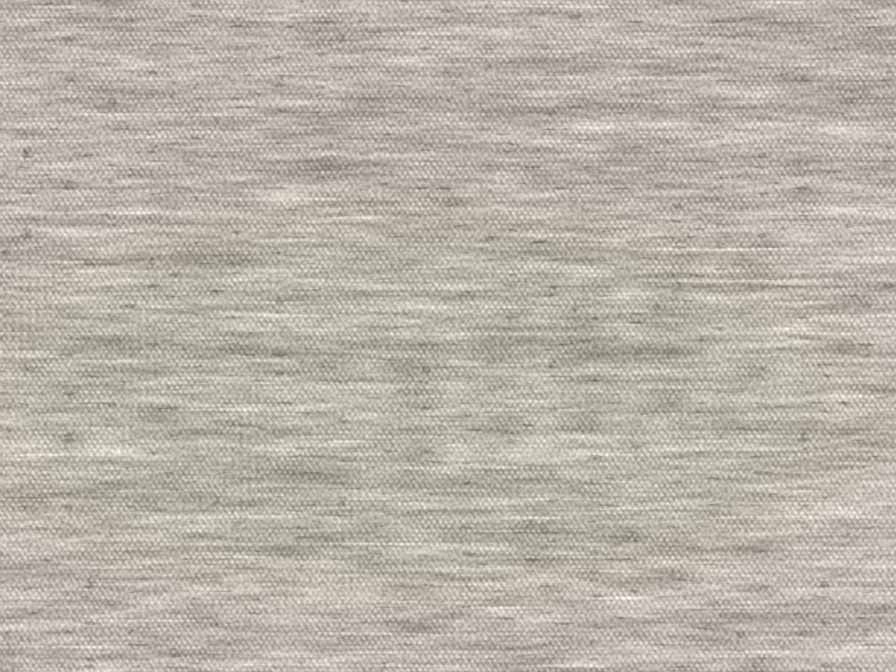
A WebGL 1 fragment shader for this texture:

```glsl
precision highp float;

uniform vec2 u_resolution;

const float PI = 3.14159265;
const float ROWS = 150.0;      // weft threads per canvas height
const float COLUMNS = 230.0;   // warp threads per canvas height

const vec3 LINEN = vec3(0.725, 0.701, 0.661);
const vec3 ROSE_TINT = vec3(0.005, -0.003, 0.001);
const vec3 SAGE_TINT = vec3(-0.007, 0.003, -0.006);

vec2 gradientAt(vec2 cell) {
  float h = fract(sin(dot(cell, vec2(127.1, 311.7))) * 43758.545);
  float angle = 2.0 * PI * h;
  return vec2(cos(angle), sin(angle));
}

// Gradient noise, roughly -0.7 to 0.7
float gradientNoise(vec2 p) {
  vec2 cell = floor(p);
  vec2 f = p - cell;
  vec2 fade = f * f * f * (f * (f * 6.0 - 15.0) + 10.0);
  vec2 e = vec2(1.0, 0.0);
  float a = dot(gradientAt(cell), f);
  float b = dot(gradientAt(cell + e.xy), f - e.xy);
  float c = dot(gradientAt(cell + e.yx), f - e.yx);
  float d = dot(gradientAt(cell + e.xx), f - e.xx);
  return mix(mix(a, b, fade.x), mix(c, d, fade.x), fade.y);
}

// Yarn colour drifting along the weft, from long bands to short fibres
float streaks(vec2 p) {
  float sum = 0.0;
  vec2 frequency = vec2(1.0, 22.0);
  float amplitude = 0.060;
  for (int i = 0; i < 4; i++) {
    sum += amplitude * gradientNoise(p * frequency + 17.3 * float(i));
    frequency *= vec2(2.5, 1.8);
    amplitude *= 1.30;
  }
  return sum;
}

// Sparse dashes where stretched noise rises above a threshold
float dashes(vec2 p, vec2 frequency, float threshold) {
  return smoothstep(threshold, threshold + 0.25, gradientNoise(p * frequency));
}

// Fine weave: two crossing diagonals of raised threads, one stronger
float weave(vec2 p) {
  float across = PI * COLUMNS * p.x;
  float along = PI * ROWS * p.y;
  float diagonals = 0.64 * cos(across + along) - 0.36 * cos(across - along);
  float gaps = cos(2.0 * along);
  float wear = 1.0 + 0.9 * gradientNoise(p * vec2(14.0, 40.0) + 2.6);
  return wear * (0.062 * diagonals - 0.022 * gaps);
}

// Soft uneven light, paler towards the sides
float lighting(vec2 uv) {
  float side = abs(uv.x - 0.48) * 2.0;
  return 0.020 * side * side - 0.007 + 0.02 * gradientNoise(uv * 2.3 + 5.0);
}

void main() {
  vec2 uv = gl_FragCoord.xy / u_resolution;
  vec2 p = gl_FragCoord.xy / u_resolution.y;

  // Threads sag very slightly
  vec2 sag = vec2(gradientNoise(p * 4.0), gradientNoise(p * 2.0 + 9.0));
  vec2 cloth = p + vec2(0.003, 0.0012) * sag;

  // Brightness of the yarn and weave
  float tone = streaks(cloth) + weave(cloth) + lighting(uv);
  tone += 0.145 * gradientNoise(p * vec2(165.0, 175.0) + 31.3);
  tone += 0.085 * dashes(cloth + 3.7, vec2(4.0, 105.0), 0.26);
  tone -= 0.120 * dashes(cloth + 8.1, vec2(32.0, 125.0), 0.29);

  // Sage centre fading into rose edges
  float sage = 1.0 - smoothstep(0.1, 1.0, length((uv - vec2(0.46, 0.40)) / vec2(0.85, 0.48)));
  vec3 color = LINEN + mix(ROSE_TINT, SAGE_TINT, sage) + tone;

  gl_FragColor = vec4(clamp(color, 0.0, 1.0), 1.0);
}
```
